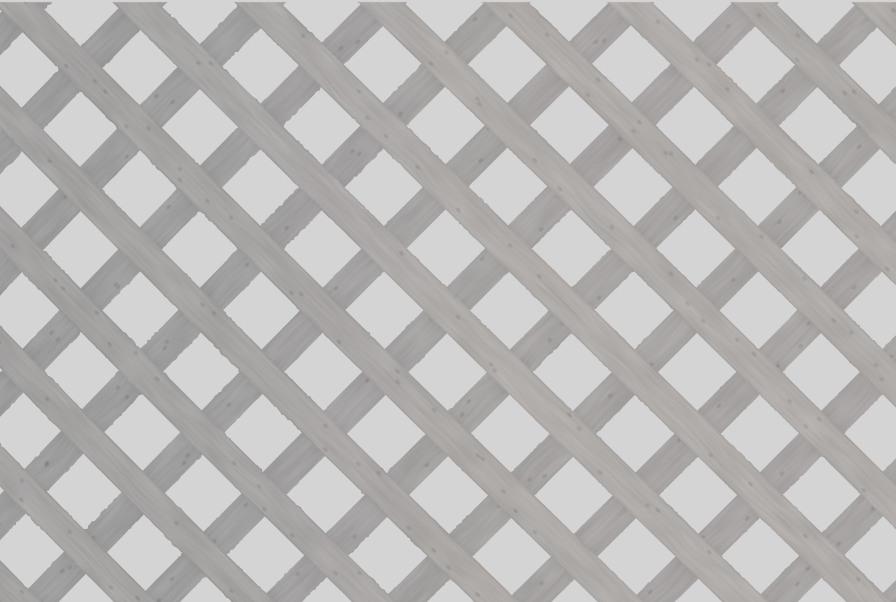
This pattern is drawn by a WebGL 1 fragment shader. Its source:

```glsl
precision highp float;
// Diagonal lattice of weathered grey boards over a pale backdrop.
uniform vec2 u_resolution;

float hash(vec2 p) {
  vec3 q = fract(p.xyx * vec3(0.1031, 0.1030, 0.0973));
  q += dot(q, q.yzx + 33.33);
  return fract((q.x + q.y) * q.z);
}

float noise(vec2 p) {
  vec2 i = floor(p), f = fract(p);
  f = f * f * (3.0 - 2.0 * f);
  return mix(mix(hash(i), hash(i + vec2(1.0, 0.0)), f.x),
             mix(hash(i + vec2(0.0, 1.0)), hash(i + vec2(1.0, 1.0)), f.x), f.y);
}

// Signed distance to the edge of a board, with worn notches in places.
float boardEdge(float across, float along, float id, float wear) {
  float side = sign(across);
  vec2 q = vec2(along, id * 7.3 + side * 2.1);
  float chips = smoothstep(0.45, 0.8, noise(q * vec2(5.0, 1.0)));
  float ragged = noise(q * vec2(32.0, 9.0)) - 0.4;
  float halfWidth = 0.183 + 0.008 * (hash(vec2(id, 4.0)) - 0.5);
  return abs(across) - halfWidth - 0.026 * wear * chips * ragged;
}

// Brightness variation of one board: streaks, blotches and scattered knots.
float woodTone(float across, float along, float id) {
  float sway = 0.05 * noise(vec2(along * 2.0, id * 5.7));
  float y = across + sway + id * 3.17;
  float tone = 0.030 * (noise(vec2(along * 2.5, y * 34.0)) - 0.5);
  tone += 0.022 * (noise(vec2(along * 5.0, y * 62.0)) - 0.5);
  tone += 0.032 * (noise(vec2(along * 3.5, y * 7.0)) - 0.5);
  for (int k = 0; k < 2; k++) {
    vec2 cell = vec2(floor(along * 1.5) + float(k) * 37.0, id);
    vec2 knot = vec2(0.2 + 0.6 * hash(cell), 0.26 * (hash(cell + 11.0) - 0.5));
    vec2 d = vec2((fract(along * 1.5) - knot.x) / 1.5, (across - knot.y) * 1.5);
    float present = step(0.4, hash(cell + 23.0));
    tone -= 0.06 * present * (1.0 - smoothstep(0.012, 0.048, length(d)));
  }
  return tone;
}

void main() {
  vec2 p = (gl_FragCoord.xy - vec2(0.638, 0.4846) * u_resolution) / u_resolution.y;

  // Slight lens bulge and lean, then axes across the two board directions.
  vec2 g = p * (1.0 + 0.0295 * dot(p, p));
  g.x += 0.010 * g.y;
  g /= vec2(0.1039, 0.1028);
  float s = 0.5 * (g.x + g.y), t = 0.5 * (g.x - g.y);
  float frontId = floor(s + 0.5), backId = floor(t + 0.5);
  float frontAcross = s - frontId, backAcross = t - backId;

  float wear = mix(1.0, 0.55, smoothstep(-0.7, 0.2, p.x));
  float front = boardEdge(frontAcross, t, frontId, wear);
  float back = boardEdge(backAcross, s, backId + 40.0, wear);
  float aa = 4.5 / u_resolution.y;

  // Cooler and dimmer towards the left.
  float warmth = smoothstep(-0.95, 0.1, p.x);
  vec3 light = mix(vec3(0.943, 0.953, 0.962), vec3(1.0), warmth);

  // Rear boards, with a soft contact shadow beside the front ones.
  vec3 color = vec3(0.83);
  vec3 rear = vec3(0.655, 0.645, 0.641) * light + woodTone(backAcross, s, backId + 40.0);
  rear -= 0.025 * exp(-max(front, 0.0) * 22.0);
  color = mix(color, rear, 1.0 - smoothstep(-aa, aa, back));

  // Front boards, with a thin dark line along their edges.
  vec3 face = vec3(0.683, 0.670, 0.661) * light + woodTone(frontAcross, t, frontId);
  face += 0.014 * (hash(vec2(frontId, 9.0)) - 0.5);
  face -= 0.035 * (1.0 - smoothstep(0.0, 0.022, abs(front + 0.008)));
  color = mix(color, face, 1.0 - smoothstep(-aa, aa, front));

  // Pale strip along the top edge.
  float top = gl_FragCoord.y / u_resolution.y;
  color = mix(color, vec3(0.83), smoothstep(0.995, 0.998, top));
  gl_FragColor = vec4(color, 1.0);
}
```
